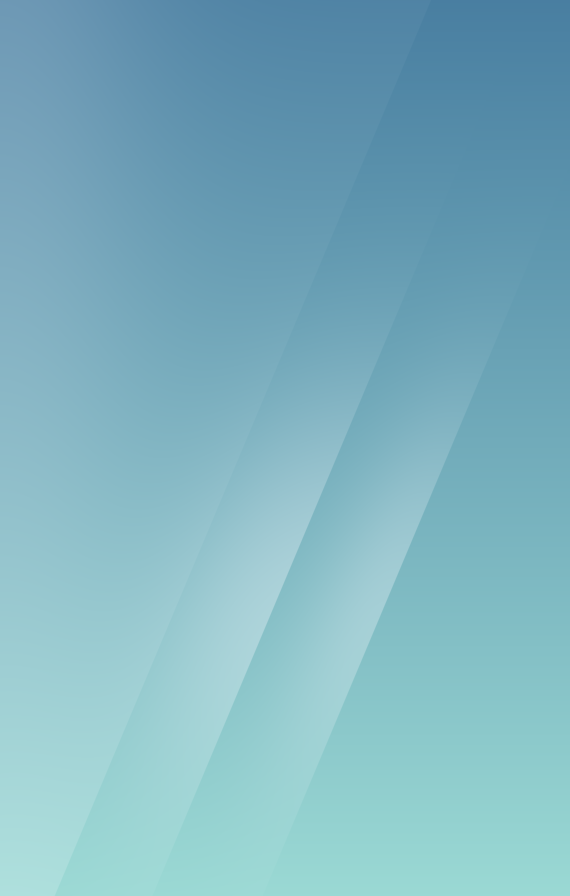
Reproduce this background procedurally as a Shadertoy shader.

```glsl
const vec3 SKY_TOP = vec3(0.285, 0.495, 0.630);
const vec3 SKY_BOTTOM = vec3(0.605, 0.850, 0.830);
const vec3 LIGHT = vec3(0.97, 0.98, 1.0);

// Horizontal run of each slanted edge per unit of height
const float EDGE_SLOPE = 0.42;
// Where each edge meets the bottom, in canvas heights
const float LEFT_EDGE = 0.061;
const float MIDDLE_EDGE = 0.170;
const float RIGHT_EDGE = 0.293;

const float GLOW_HEIGHT = 0.325;
const vec2 MIDDLE_GLOW_SIZE = vec2(0.125, 0.26);
const vec2 RIGHT_GLOW_SIZE = vec2(0.085, 0.235);
const float MIDDLE_GLOW = 0.34;
const float RIGHT_GLOW = 0.31;

const float PANEL_LIGHT = 0.04;
const float HAZE_LIGHT = 0.17;
const float HAZE_WIDTH = 0.17;

// Signed distance to a slanted edge, negative on its left
float edgeDistance(vec2 p, float base) {
    return (p.x - base - EDGE_SLOPE * p.y) / length(vec2(1.0, EDGE_SLOPE));
}

// Smooth coverage of the area left of an edge
float leftOf(float distanceToEdge) {
    float halfPixel = 0.75 / iResolution.y;
    return 1.0 - smoothstep(-halfPixel, halfPixel, distanceToEdge);
}

// Soft elliptical glow cut off by its edge
float edgeGlow(vec2 p, float base, vec2 size) {
    vec2 center = vec2(base + EDGE_SLOPE * GLOW_HEIGHT, GLOW_HEIGHT);
    float across = edgeDistance(p, base);
    float along = dot(p - center, normalize(vec2(EDGE_SLOPE, 1.0)));
    vec2 q = vec2(across, along) / size;
    return exp(-dot(q, q)) * leftOf(across);
}

void mainImage(out vec4 fragColor, in vec2 fragCoord) {
    vec2 p = fragCoord / iResolution.y;
    // Keep the layout proportional to the canvas width
    p.x *= 0.636 * iResolution.y / iResolution.x;

    // Vertical gradient
    vec3 color = mix(SKY_BOTTOM, SKY_TOP, p.y);

    // Left panel with haze along the canvas side
    float haze = exp(-pow(p.x / HAZE_WIDTH, 2.0));
    float panel = leftOf(edgeDistance(p, LEFT_EDGE));
    color = mix(color, LIGHT, panel * (PANEL_LIGHT + HAZE_LIGHT * haze));

    // Light caught on the two inner edges
    color = mix(color, LIGHT, MIDDLE_GLOW * edgeGlow(p, MIDDLE_EDGE, MIDDLE_GLOW_SIZE));
    color = mix(color, LIGHT, RIGHT_GLOW * edgeGlow(p, RIGHT_EDGE, RIGHT_GLOW_SIZE));

    fragColor = vec4(color, 1.0);
}
```
